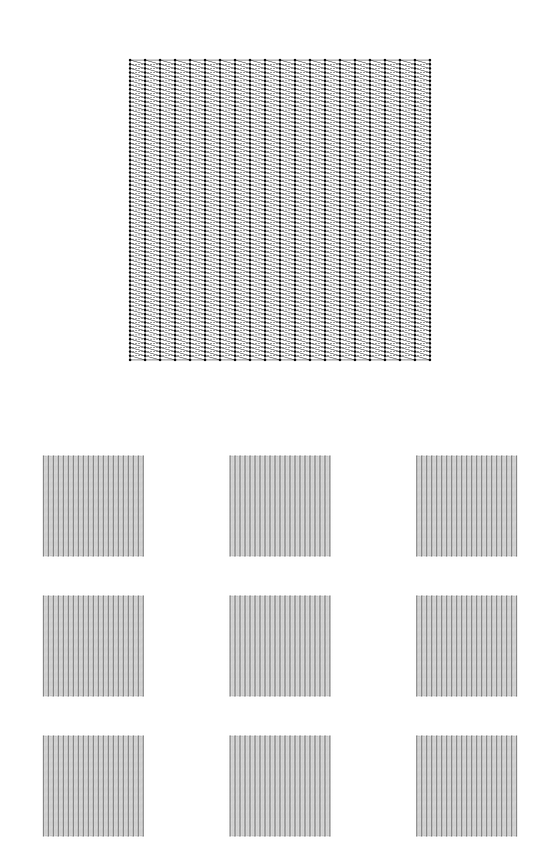
Top: one tile. Bottom: repeated 3 by 3.
A Shadertoy shader for this pattern:

```glsl
// A square triangulated mesh, black on white: tall thin columns of cells, with
// dots at the nodes, vertical lines, dashed rungs and falling diagonals.
// Grid coordinates give the nearest line; plain white margins let it tile.

#define CELLS vec2(20.0, 72.0)   // whole cells across and down
#define SIDE 0.714               // side of the mesh, in canvas heights
#define DOT_RADIUS 0.0029
#define COLUMN_WIDTH 0.0015
#define LINE_WIDTH 0.0011
#define DASHES 5.0               // dashes on each rung
#define DASH_FILL 0.62           // drawn part of each dash
#define INK vec3(0.02)
#define PAPER vec3(1.0)

// Share of a pixel covered by a line of given width at distance d.
float lineCoverage(float d, float width, float pixel) {
    float low = max(d - 0.5 * pixel, -0.5 * width);
    float high = min(d + 0.5 * pixel, 0.5 * width);
    return max(high - low, 0.0) / pixel;
}

// Soft filled shape from its signed distance.
float fillCoverage(float d, float pixel) {
    return clamp(0.5 - d / pixel, 0.0, 1.0);
}

// Lays one coat of ink over another.
float layer(float base, float coat) {
    return 1.0 - (1.0 - base) * (1.0 - coat);
}

void mainImage(out vec4 fragColor, in vec2 fragCoord) {
    float pixel = 1.0 / iResolution.y;
    vec2 p = (fragCoord - 0.5 * iResolution.xy) * pixel;
    vec2 cell = SIDE / CELLS;
    vec2 grid = (p + 0.5 * SIDE) / cell;
    vec2 node = clamp(round(grid), vec2(0.0), CELLS);
    vec2 toNode = abs(grid - node) * cell;

    // Limits of the mesh along each axis
    vec2 beyond = abs(p) - 0.5 * SIDE;
    float insideX = fillCoverage(beyond.x, pixel);
    float insideY = fillCoverage(beyond.y, pixel);

    // Vertical lines
    float ink = lineCoverage(toNode.x, COLUMN_WIDTH, pixel) * insideY;

    // Rungs: dashed within, solid on the top and bottom borders
    float dashLength = cell.x / DASHES;
    float dashPhase = abs(fract(grid.x * DASHES + 0.5) - 0.5);
    float dash = fillCoverage((dashPhase - 0.5 * DASH_FILL) * dashLength, pixel);
    bool border = node.y < 0.5 || node.y > CELLS.y - 0.5;
    float rung = lineCoverage(toNode.y, LINE_WIDTH, pixel) * insideX;
    ink = layer(ink, rung * (border ? 1.0 : dash));

    // Diagonals fall one cell from left to right
    float offset = abs(fract(grid.x + grid.y + 0.5) - 0.5);
    float toDiagonal = offset / length(1.0 / cell);
    float diagonal = lineCoverage(toDiagonal, LINE_WIDTH, pixel);
    ink = layer(ink, diagonal * insideX * insideY);

    // Node dots
    ink = layer(ink, fillCoverage(length(toNode) - DOT_RADIUS, pixel));

    fragColor = vec4(mix(PAPER, INK, ink), 1.0);
}
```
